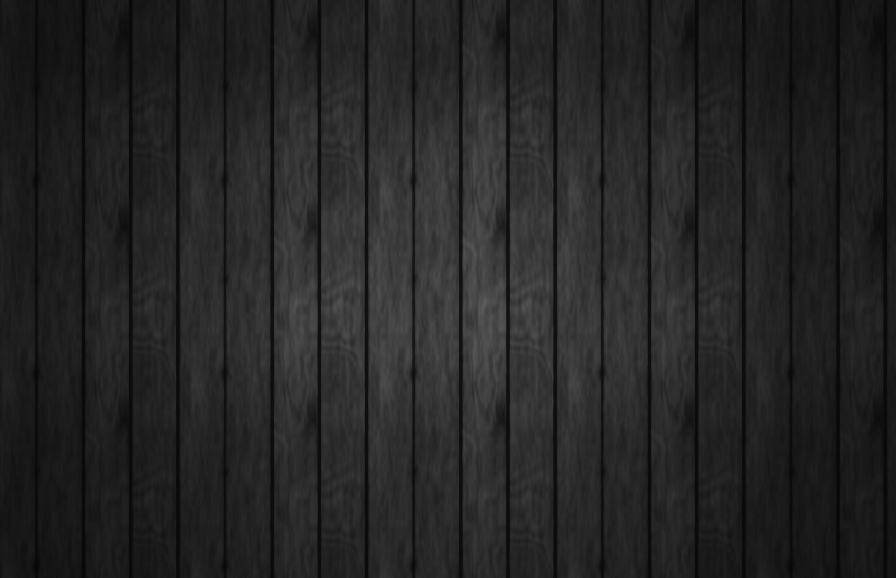
Reproduce this texture procedurally as a WebGL 2 fragment shader.

```glsl
#version 300 es
precision highp float;
// Dark charcoal wooden planks standing upright, with fine grain and a soft central glow.
uniform vec2 u_resolution;
out vec4 fragColor;

const float TAU = 6.2831853;
const float PLANKS = 19.0;       // boards across
const float ROWS = 3.0;          // grain repeats up the canvas
const float KINDS = 4.0;         // different boards before the grain recurs
const float PLANK_SHIFT = 0.228; // where the first seam falls
const vec3 WOOD_TINT = vec3(1.0, 1.0, 1.003);
const vec3 GAP_COLOR = vec3(0.022);

float hash(vec3 p) {
  p = fract(p * vec3(0.1031, 0.1030, 0.0973));
  p += dot(p, p.yzx + 33.33);
  return fract((p.x + p.y) * p.z);
}

// Value noise whose vertical lattice wraps after a whole number of cells.
float wrapNoise(vec2 p, float period, float seed) {
  vec2 cell = floor(p);
  vec2 f = fract(p);
  f = f * f * (3.0 - 2.0 * f);
  float y0 = mod(cell.y, period);
  float y1 = mod(cell.y + 1.0, period);
  float low = mix(hash(vec3(cell.x, y0, seed)), hash(vec3(cell.x + 1.0, y0, seed)), f.x);
  float high = mix(hash(vec3(cell.x, y1, seed)), hash(vec3(cell.x + 1.0, y1, seed)), f.x);
  return mix(low, high, f.y);
}

// Noise over one board: cells.x across it, cells.y up one grain repeat.
float boardNoise(vec2 board, vec2 cells, float seed) {
  return wrapNoise(board * cells, cells.y, seed);
}

// Long fibres, fine flecks and broad streaks, centred on zero.
float fibres(vec2 board, float seed) {
  float sway = 0.12 * boardNoise(board, vec2(1.0, 4.0), seed + 3.0);
  vec2 bent = board + vec2(sway, 0.0);
  float broad = boardNoise(bent, vec2(4.0, 3.0), seed + 11.0) - 0.5;
  float strand = boardNoise(bent, vec2(13.0, 7.0), seed + 23.0) - 0.5;
  float fleck = boardNoise(bent, vec2(23.0, 28.0), seed + 37.0) - 0.5;
  return 0.20 * broad + 0.27 * strand + 0.19 * fleck;
}

// Nested arches of growth rings.
float rings(vec2 board, float seed) {
  float field = boardNoise(board, vec2(2.0, 3.0), seed + 51.0);
  field += 0.15 * boardNoise(board, vec2(7.0, 9.0), seed + 57.0);
  return sin(field * 34.0 + board.x * 5.0) * smoothstep(0.35, 0.75, field);
}

// Soft dark spot, repeated up the board.
float smudge(vec2 board, vec2 center, vec2 size) {
  vec2 d = board - center;
  d.y -= round(d.y);
  d /= size;
  return exp(-dot(d, d));
}

// Coverage of a line of the given half width, at distance d.
float line(float d, float halfWidth, float soft) {
  return 1.0 - smoothstep(halfWidth - soft, halfWidth + soft, d);
}

// Brightness that peaks mid-canvas and meets itself at every edge.
float glow(vec2 uv) {
  vec2 c = 0.5 - 0.5 * cos(TAU * uv);
  return 0.087 + 0.072 * c.x + 0.034 * c.y + 0.074 * c.x * c.y;
}

void main() {
  vec2 uv = gl_FragCoord.xy / u_resolution;
  float across = uv.x * PLANKS + PLANK_SHIFT;
  float pixel = PLANKS / u_resolution.x;
  float plank = mod(floor(across), PLANKS);
  float kind = mod(plank, KINDS);
  vec2 board = vec2(fract(across), uv.y * ROWS);

  // Grain of this kind of board, plus a little wear of its own
  float seed = kind * 71.0 + 5.0;
  float figure = kind > 1.5 ? 0.10 : 0.035;
  float tone = 1.0 + fibres(board, seed) + figure * rings(board, seed);
  tone += 0.07 * (hash(vec3(kind, 4.0, 9.0)) - 0.5);
  tone += 0.10 * (wrapNoise(vec2(board.x * 2.0, uv.y * 7.0), 7.0, plank + 401.0) - 0.5);

  // Dark figure on one kind of board
  float mottled = 0.6 + 0.8 * boardNoise(board, vec2(8.0, 16.0), seed + 83.0);
  float stain = kind == 2.0 ? smudge(board, vec2(0.85, 0.82), vec2(0.20, 0.11)) : 0.0;
  tone -= 0.32 * stain * mottled;

  // Nearest seam: every fourth is thin and knotty
  float side = step(0.5, board.x);
  float seam = mod(plank + side, PLANKS);
  float fromSeam = board.x - side;
  float dist = abs(fromSeam);
  bool knotty = mod(seam, KINDS) == 1.0;
  float ragged = boardNoise(vec2(0.5, board.y), vec2(1.0, 24.0), seam + 601.0);
  float knots = smudge(vec2(fromSeam, board.y), vec2(0.0, 0.06), vec2(0.09, 0.05));
  knots += 0.7 * smudge(vec2(fromSeam, board.y), vec2(0.02, 0.55), vec2(0.06, 0.03));
  tone -= knotty ? 0.55 * knots * mottled : 0.0;
  float halfWidth = (knotty ? 0.022 : 0.032) + 0.010 * ragged;
  float gap = line(dist, halfWidth, max(0.6 * pixel, 0.012));
  float shade = exp(-dist * 13.0);
  float lip = line(abs(fromSeam - 0.085), 0.02, max(0.6 * pixel, 0.02));
  tone *= 1.0 - 0.26 * shade;
  tone += 0.08 * lip;

  float light = glow(uv);
  vec3 color = WOOD_TINT * light * max(tone, 0.2);
  vec3 gapColor = GAP_COLOR + 0.12 * light;
  color = mix(color, gapColor, gap * (knotty ? 0.75 : 0.92));
  fragColor = vec4(color, 1.0);
}
```
